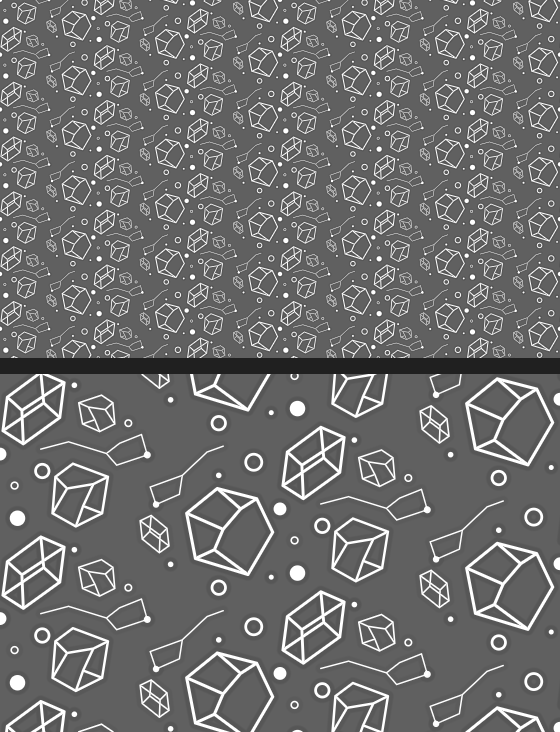
Top, the full canvas; bottom, a detail of the centre.
Write a Shadertoy shader that draws this pattern.

```glsl
// White wireframe solids, rings, discs and constellations on grey.
// Each motif folds the plane into a sheared lattice around its own centre:
// six columns across, each one a third of a row lower than the last.

const float COLUMN = 192.0;   // canvas is 1152 units wide
const float ROW = 112.8;

// Offset from the nearest lattice copy of a centre
vec2 fold(vec2 p, vec2 centre) {
    vec2 q = p - centre;
    float column = round(q.x / COLUMN);
    q -= column * vec2(COLUMN, ROW / 3.0);
    q.y -= ROW * round(q.y / ROW);
    return q;
}

float segment(vec2 p, vec2 a, vec2 b) {
    vec2 ab = b - a;
    vec2 ap = p - a;
    return length(ap - ab * clamp(dot(ap, ab) / dot(ab, ab), 0.0, 1.0));
}

// Filtered stroke coverage with a faint dark rim outside it
float ink(float d, float width) {
    float pixel = 1152.0 / iResolution.x;
    float h = 0.5 * width;
    float cover = clamp(0.5 + (h - d) / pixel, 0.0, 1.0)
                - clamp(0.5 - (h + d) / pixel, 0.0, 1.0);
    float rim = 1.0 - smoothstep(2.2, 3.8, d - h);
    return cover - 0.06 * min(h, 1.0) * rim * (1.0 - cover);
}

// Wireframe drawn as one continuous walk along its edges
float wireframe(vec2 q, vec2 walk[17], vec2 scale, float width) {
    float d = 1e3;
    for (int i = 0; i < 16; i++)
        d = min(d, segment(q, walk[i] * scale, walk[i + 1] * scale));
    return ink(d, width);
}

float cube(vec2 q, vec2 scale, float width) {
    vec2 walk[17] = vec2[17](
        vec2(-18, -7), vec2(5, -24), vec2(21, -17), vec2(18, 7), vec2(-7, 25),
        vec2(-21, 16), vec2(-18, -7), vec2(-8, 2), vec2(21, -17), vec2(-8, 2),
        vec2(-7, 25), vec2(-21, 16), vec2(7, -3), vec2(5, -24), vec2(7, -3),
        vec2(18, 7), vec2(7, -3));
    return wireframe(q, walk, scale, width);
}

float prism(vec2 q, vec2 scale, float width) {
    vec2 walk[17] = vec2[17](
        vec2(-2, 22), vec2(3, 8), vec2(16, 13), vec2(-2, 22), vec2(-18, 13),
        vec2(-16, -12), vec2(-4, -21), vec2(20, -12), vec2(16, 13), vec2(3, 8),
        vec2(10, -7), vec2(20, -12), vec2(10, -7), vec2(-8, -4), vec2(-16, -12),
        vec2(-8, -4), vec2(-18, 13));
    return wireframe(q, walk, scale, width);
}

float crystal(vec2 q, float width) {
    vec2 walk[17] = vec2[17](
        vec2(-23, 19), vec2(-29, -12), vec2(-8, -29), vec2(19, -22), vec2(30, 1),
        vec2(13, 30), vec2(-23, 19), vec2(-10, 13), vec2(13, 30), vec2(-10, 13),
        vec2(-4, -1), vec2(-29, -12), vec2(-4, -1), vec2(8, -15), vec2(-8, -29),
        vec2(8, -15), vec2(19, -22));
    return wireframe(q, walk, vec2(1), width);
}

// Two thin open chains, each with a closed loop at one end
float constellations(vec2 q) {
    vec2 stars[15] = vec2[15](
        vec2(-62, -14), vec2(-43, -19), vec2(-17, -11), vec2(-8, -18),
        vec2(7, -24), vec2(11, -10), vec2(-10, -3), vec2(-17, -11),
        vec2(63, -16), vec2(52, -12), vec2(35, 4), vec2(13, 12),
        vec2(17, 24), vec2(33, 17), vec2(35, 4));
    float d = 1e3;
    for (int i = 0; i < 14; i++)
        if (i != 7) d = min(d, segment(q, stars[i], stars[i + 1]));
    return ink(d, 1.0);
}

// Rings and discs as centre and radius
float circles(vec2 p) {
    vec3 rings[5] = vec3[5](
        vec3(174, 60, 5.5), vec3(29, 66, 4.6), vec3(10, 76, 2.3),
        vec3(88, 146, 2.2), vec3(150, 146, 4.6));
    vec3 discs[8] = vec3[8](
        vec3(192, 92, 4.4), vec3(204, 136, 5.3), vec3(150, 69, 1.9),
        vec3(117, 130, 1.9), vec3(51, 120, 1.9), vec3(186, 26, 1.7),
        vec3(101, 55, 2.4), vec3(107, 89, 2.2));
    float sum = 0.0;
    for (int i = 0; i < 5; i++)
        sum += ink(abs(length(fold(p, rings[i].xy)) - rings[i].z), rings[i].z > 4.0 ? 1.9 : 1.1);
    for (int i = 0; i < 8; i++)
        sum += ink(length(fold(p, discs[i].xy)), 2.0 * discs[i].z);
    return sum;
}

void mainImage(out vec4 fragColor, in vec2 fragCoord) {
    // Downward y, measured from a lattice corner
    vec2 p = vec2(fragCoord.x, iResolution.y - fragCoord.y) * 1152.0 / iResolution.x;
    p -= vec2(384, 246);

    float white = crystal(fold(p, vec2(157, 107)), 2.1);
    white += cube(fold(p, vec2(215, 60)), vec2(1), 2.0);
    white += cube(fold(p, vec2(106, 109)), vec2(-0.47, 0.52), 1.1);
    white += prism(fold(p, vec2(54, 82)), vec2(1), 1.7);
    white += prism(fold(p, vec2(67, 139)), vec2(-0.65, 0.58), 1.1);
    white += constellations(fold(p, vec2(90, 65)));
    white += circles(p);

    fragColor = vec4(mix(vec3(0.376), vec3(1), clamp(white, -0.06, 1.0)), 1);
}
```
